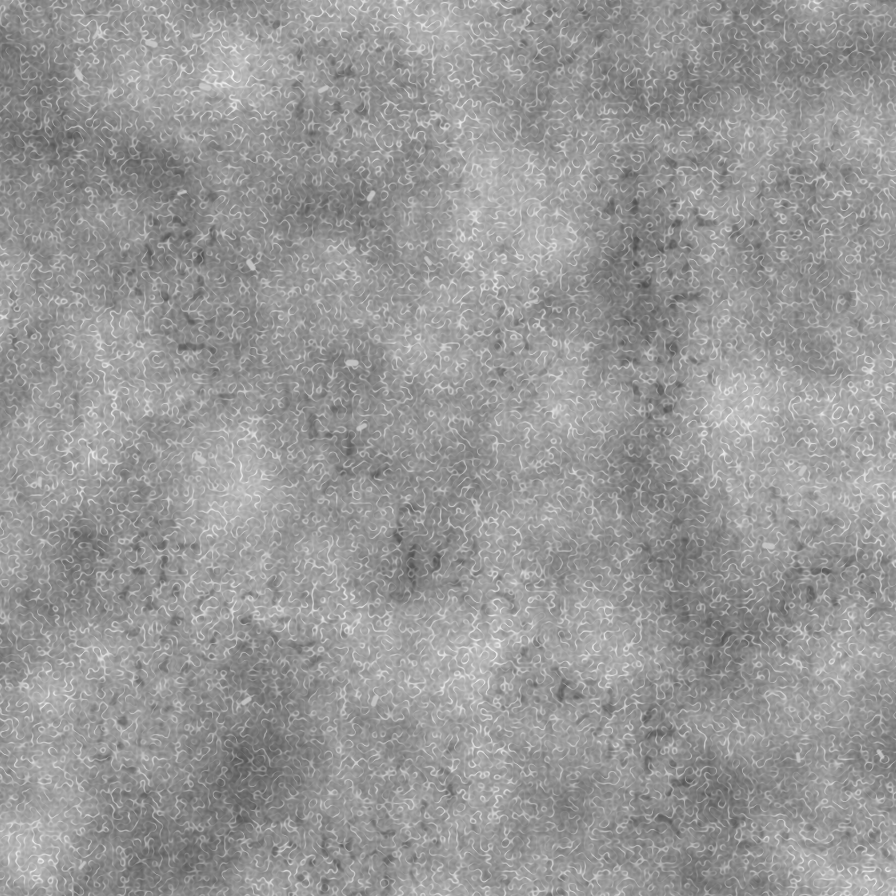
Give the GLSL for this texture, as a WebGL 2 fragment shader.

```glsl
#version 300 es
precision highp float;
// Mottled grey stone: soft clouds, fine pale fibres, dark pits and rare light chips.

uniform vec2 u_resolution;
out vec4 fragColor;

vec2 hash2(vec2 cell) {
    uvec2 v = uvec2(ivec2(cell)) * 1664525u + 1013904223u;
    v.x += v.y * 1664525u;
    v.y += v.x * 1664525u;
    v ^= v >> 16u;
    v.x += v.y * 1664525u;
    v.y += v.x * 1664525u;
    v ^= v >> 16u;
    return vec2(v >> 8u) / 16777216.0;
}

float cornerSlope(vec2 cell, vec2 offset) {
    float angle = 6.28318 * hash2(cell).x;
    return dot(vec2(cos(angle), sin(angle)), offset);
}

float gradientNoise(vec2 p) {
    vec2 i = floor(p), f = p - i;
    vec2 w = f * f * f * (f * (f * 6.0 - 15.0) + 10.0);
    vec2 e = vec2(1.0, 0.0);
    float low = mix(cornerSlope(i, f), cornerSlope(i + e, f - e), w.x);
    float high = mix(cornerSlope(i + e.yx, f - e.yx), cornerSlope(i + 1.0, f - 1.0), w.x);
    return mix(low, high, w.y);
}

float clouds(vec2 p) {
    mat2 turn = mat2(0.8, 0.6, -0.6, 0.8);
    float sum = 0.0, amplitude = 1.0;
    for (int octave = 0; octave < 7; octave++) {
        sum += amplitude * gradientNoise(p);
        p = turn * p * 2.03 + 17.3;
        amplitude *= 0.63;
    }
    return sum;
}

// Thin curling lines along the zero contours of noise, broken into short pieces
float fibres(vec2 p) {
    float line = 1.0 - smoothstep(0.0, 0.19, abs(gradientNoise(p)));
    float pieces = smoothstep(-0.2, 0.3, gradientNoise(p * 0.73 + 41.7));
    return line * mix(0.2, 1.0, pieces);
}

// Sparse short rounded chips, at most one per grid cell
float chips(vec2 p) {
    vec2 cell = floor(p);
    vec2 pick = hash2(cell + 301.0);
    vec2 q = p - cell - mix(vec2(0.2), vec2(0.8), hash2(cell + 97.0));
    float angle = 6.28318 * pick.y;
    vec2 along = vec2(cos(angle), sin(angle));
    q -= along * clamp(dot(q, along), -0.06, 0.06);
    float radius = mix(0.025, 0.055, pick.y);
    return step(pick.x, 0.1) * (1.0 - smoothstep(radius - 0.02, radius + 0.02, length(q)));
}

void main() {
    vec2 p = gl_FragCoord.xy / u_resolution.y;

    // Cloudy base with a faint fine grain
    float shade = 0.565 + 0.215 * clouds(p * 4.2 + 5.3);
    shade += 0.09 * gradientNoise(p * 205.0 + 3.1);

    // Dark pits gathered in patches
    float patches = smoothstep(-0.1, 0.35, gradientNoise(p * 7.0 + 63.2));
    float pits = smoothstep(0.12, 0.42, gradientNoise(p * 72.0 + 29.4));
    shade -= 0.13 * pits * mix(0.25, 1.0, patches);

    // Pale fibres, stronger in some areas
    float strength = 0.19 + 0.09 * gradientNoise(p * 9.0 + 11.6);
    shade += strength * fibres(p * 112.0 + 8.9);

    shade = mix(shade, 0.8, 0.85 * chips(p * 16.0));
    fragColor = vec4(vec3(clamp(shade, 0.0, 1.0)), 1.0);
}
```
